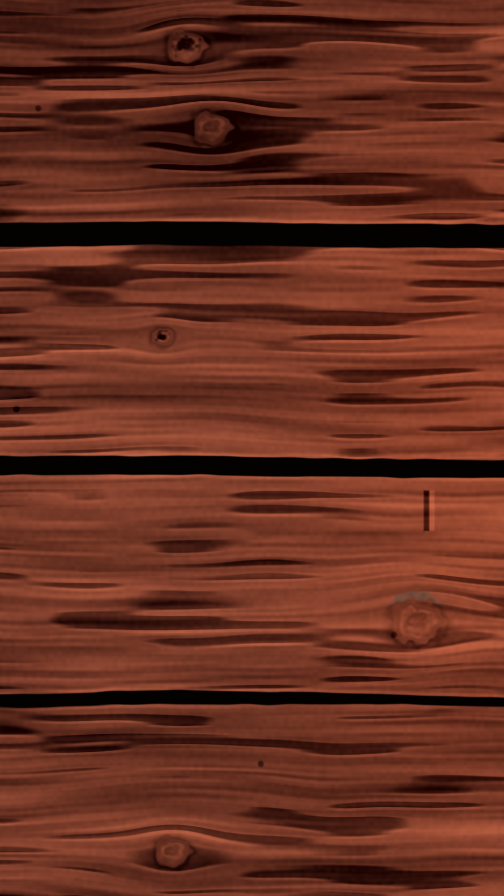
Give the GLSL for this texture, as a Shadertoy shader.

```glsl
// Four weathered, red-stained planks lying across the canvas, split by dark gaps.
// Stretched value noise makes grain and cracks; knots bend the grain around them,
// and a warm pool of light falls on the right. Units: canvas height = 1.

const vec3 GAP_COLOR   = vec3(0.012, 0.006, 0.004);
const vec3 WOOD_DARK   = vec3(0.20, 0.07, 0.045);
const vec3 WOOD_LIGHT  = vec3(0.68, 0.35, 0.245);
const vec3 SCRAPE_GREY = vec3(0.40, 0.34, 0.29);

const float PLANK_PITCH = 0.259;
const float FIRST_GAP   = 0.221;
const float LAST_GAP    = 2.0;
const float GAP_THIN    = 0.0075;   // half widths, lowest to highest gap
const float GAP_THICK   = 0.0130;

// One main knot per plank, bottom to top; the top plank carries a twin.
const vec4 KNOT_X    = vec4(0.193, 0.466, 0.182, 0.208);
const vec4 KNOT_RISE = vec4(-0.042, -0.044, 0.014, 0.080);
const vec4 KNOT_SIZE = vec4(0.017, 0.026, 0.011, 0.019);
const vec4 KNOT_DARK = vec4(0.10, 0.15, 0.75, 0.60);
const vec2 TWIN_SHIFT = vec2(0.029, -0.091);

const vec2 SLOT_POS  = vec2(0.476, 0.430);
const vec2 SLOT_HALF = vec2(0.0025, 0.022);
const vec2 LIGHT_POS = vec2(0.50, 0.52);
const vec2 LIGHT_FALLOFF = vec2(1.3, 2.2);

float hash(vec2 p) {
    vec3 q = fract(vec3(p.xyx) * 0.1031);
    q += dot(q, q.yzx + 33.33);
    return fract((q.x + q.y) * q.z);
}

float noise(vec2 p) {
    vec2 i = floor(p), f = fract(p);
    f = f * f * (3.0 - 2.0 * f);
    return mix(mix(hash(i), hash(i + vec2(1, 0)), f.x),
               mix(hash(i + vec2(0, 1)), hash(i + vec2(1, 1)), f.x), f.y);
}

float grain(vec2 q) {
    return 0.36 * noise(q * vec2(9.0, 240.0))
         + 0.40 * noise(q * vec2(6.0, 95.0))
         + 0.44 * noise(q * vec2(2.5, 24.0)) - 0.60;
}

float crack(vec2 q) {
    float streak = noise(q * vec2(10.0, 130.0) + 7.0);
    float patches = noise(q * vec2(5.0, 16.0) + 3.0);
    return smoothstep(0.72, 0.88, 0.75 * streak + 0.42 * patches);
}

float plankCentre(float plank) {
    return FIRST_GAP + (plank - 0.5) * PLANK_PITCH;
}

void mainImage(out vec4 fragColor, in vec2 fragCoord) {
    vec2 p = fragCoord / iResolution.y;
    float aspect = iResolution.x / iResolution.y;
    float pixel = 1.0 / iResolution.y;
    float plank = clamp(floor((p.y - FIRST_GAP) / PLANK_PITCH) + 1.0, 0.0, LAST_GAP + 1.0);

    // Knots: flow the grain around them and gather their shading
    float flow = p.y, knotTone = 0.0, knotBody = 0.0, scrape = 0.0;
    for (int i = 0; i < 5; i++) {
        int k = min(i, 3);
        bool twin = i == 4;
        vec2 centre = vec2(KNOT_X[k], plankCentre(float(k)) + KNOT_RISE[k]);
        vec2 d = p - centre - (twin ? TWIN_SHIFT : vec2(0.0));
        float size = KNOT_SIZE[k];
        vec2 e = d / (size * vec2(1.8, 1.2));
        flow -= 0.75 * d.y * exp(-0.5 * dot(e, e));

        float r = length(d * vec2(0.85, 1.0)) / size + 0.35 * (noise(d * 130.0 + 40.0) - 0.5);
        float body = 1.0 - smoothstep(0.75, 1.1, r);
        float rim = exp(-pow((r - 1.0) * 5.0, 2.0));
        float core = 1.0 - smoothstep(0.2, 0.75, r + 0.5 * (noise(d * 260.0 + 9.0) - 0.5));
        knotTone += body * 0.10 * sin(r * 15.0) - 0.24 * rim;
        knotTone -= core * (twin ? 0.15 : KNOT_DARK[k]);
        knotBody = max(knotBody, body);
        if (k == 1) scrape = exp(-pow((r - 1.15) * 8.0, 2.0)) * smoothstep(0.5, 1.0, d.y / size);
    }

    // A small scattered pip on every plank
    for (int i = 0; i < 4; i++) {
        float n = float(i);
        vec2 pip = vec2(hash(vec2(n, 4.7)) * aspect,
                        plankCentre(n) + 0.14 * (hash(vec2(n, 9.2)) - 0.5));
        knotTone -= 0.45 * (1.0 - smoothstep(0.3, 1.0, length(p - pip) / 0.005));
    }

    // Wavy grain coordinates, different on each plank
    vec2 q = vec2(p.x, flow) + plank * vec2(3.7, 1.3);
    q.y += 0.016 * noise(q * vec2(5.0, 9.0)) + 0.004 * noise(q * vec2(14.0, 40.0));

    // Tone: grain, cracks with a lit lower lip, and the light pool
    vec2 lit = (p - LIGHT_POS) * LIGHT_FALLOFF;
    float glow = exp(-dot(lit, lit));
    float cracks = crack(q), above = crack(q + vec2(0.0, 0.003));
    float tone = 0.50 + grain(q) * (1.0 - 0.5 * knotBody) + 0.32 * (glow - 0.5);
    tone += (0.16 * max(above - cracks, 0.0) - 0.48 * cracks) * (1.0 - knotBody);
    tone += knotTone + 0.08 * (noise(p * 210.0) - 0.5);

    // Upright slot with a bright right cheek
    vec2 slot = abs(p - SLOT_POS) - SLOT_HALF;
    vec2 cheek = abs(p - SLOT_POS - vec2(0.006, 0.0)) - SLOT_HALF;
    tone += 0.25 * (1.0 - smoothstep(-0.001, 0.002, max(cheek.x, cheek.y)));
    tone -= 0.70 * (1.0 - smoothstep(-0.001, 0.002, max(slot.x, slot.y)));

    // Gap edges: a lit lip above, a softer one below
    float gap = clamp(round((p.y - FIRST_GAP) / PLANK_PITCH), 0.0, LAST_GAP);
    float halfGap = mix(GAP_THIN, GAP_THICK, gap / LAST_GAP);
    halfGap *= 1.0 - 0.35 * (1.0 - min(gap, 1.0)) * smoothstep(0.25, 0.5, p.x);
    float bend = 0.006 * (noise(vec2(p.x * 5.0, gap * 7.0)) - 0.5) - 0.004 * p.x / aspect;
    float side = p.y - FIRST_GAP - gap * PLANK_PITCH - bend;
    float edge = abs(side) - halfGap - 0.0015 * (noise(vec2(p.x * 40.0, gap + 5.0 * step(0.0, side))) - 0.5);
    tone += (side > 0.0 ? 0.32 : 0.16) * exp(-pow((edge - 0.002) / 0.0025, 2.0));

    // Colour
    vec3 color = mix(WOOD_DARK, WOOD_LIGHT, clamp(tone, -0.25, 1.1));
    color += vec3(0.06, 0.015, 0.0) * glow * smoothstep(0.2, 0.55, p.x);
    color = mix(color, SCRAPE_GREY, 0.6 * scrape);
    color = mix(GAP_COLOR, color, smoothstep(-pixel, pixel, edge));
    fragColor = vec4(clamp(color, 0.0, 1.0), 1.0);
}
```
